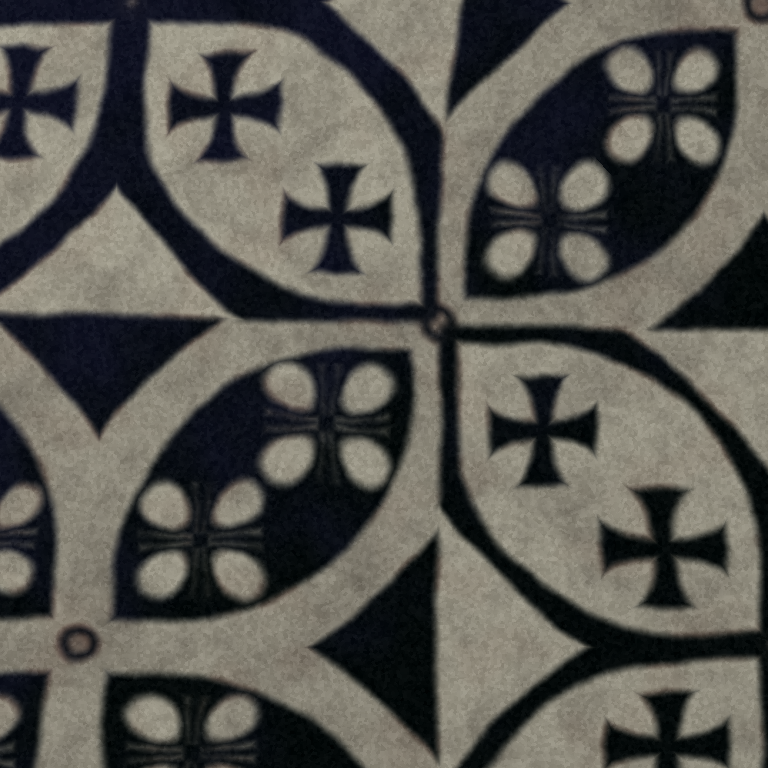
A three.js fragment shader for this pattern:

```glsl
// Block-printed cloth: fat leaves meet tip to tip on a hand-drawn grid, in blocks of
// reversed light and dark. One mirrored cell holds a rounded leaf, its outline and a
// corner piece; layered sines bend and stain it, cellular noise adds grain and smudges.
varying vec2 vUv;

const float SOFT = 0.019;      // edge blur, in cells
const float MOTIF_POS = 0.32;  // motif centre along the leaf diagonal
const vec3 CREAM = vec3(0.6, 0.585, 0.525);
const vec3 GREY = vec3(0.42, 0.4, 0.36);
const vec3 RUST = vec3(0.46, 0.35, 0.3);
const vec3 BLACK = vec3(0.015, 0.035, 0.035);
const vec3 INDIGO = vec3(0.06, 0.07, 0.13);

float fill(float d) { return 1.0 - smoothstep(-SOFT, SOFT, d); }

vec2 hash2(vec2 p) {
  p = vec2(dot(p, vec2(127.1, 311.7)), dot(p, vec2(269.5, 183.3)));
  return fract(sin(p) * 43758.5);
}

// Layered sines, about -1 to 1
float waves(vec2 p) {
  float sum = 0.0, amp = 0.5;
  for (int i = 0; i < 4; i++) {
    sum += amp * sin(p.x + 1.6 * sin(p.y));
    p = mat2(1.3, 1.1, -1.1, 1.3) * p + 2.3;
    amp *= 0.6;
  }
  return sum;
}

// Distance to the nearest scattered point, and that point's random value
vec2 cellular(vec2 p) {
  vec2 base = floor(p), nearest = vec2(2.0, 0.0);
  for (int y = -1; y <= 1; y++)
    for (int x = -1; x <= 1; x++) {
      vec2 c = base + vec2(float(x), float(y));
      vec2 h = hash2(c);
      float d = length(c + h - p);
      if (d < nearest.x) nearest = vec2(d, fract(7.0 * h.x + 5.0 * h.y));
    }
  return nearest;
}

// Canvas to grid: one unit per leaf, origin where the blocks meet
vec2 toGrid(vec2 p) {
  vec2 origin = vec2(0.571 + 0.03 * pow(p.y, 6.0), 0.592 - 0.024 * p.x);
  float leftLine = 0.092 + 0.08 * p.y;
  float rightLine = 1.012 - 0.022 * p.y;
  vec2 d = p - origin;
  vec2 size = vec2(d.x < 0.0 ? origin.x - leftLine : rightLine - origin.x,
                   d.y < 0.0 ? origin.y - 0.158 : 0.995 - origin.y);
  return d / size;
}

// Leaf from (0,0) to (1,1); k lies below the diagonal
float leafDist(vec2 k, float margin, float radius) {
  float reach = margin + radius;
  return length(max(vec2(k.x - 1.0 + reach, reach - k.y), 0.0)) - radius;
}

// Concave triangle in the corner (1,0)
float cornerDist(vec2 k, float leg) {
  vec2 n = pow(max(vec2(1.0 - k.x, k.y), 0.0001), vec2(0.9));
  return 0.75 * (pow(n.x + n.y, 1.0 / 0.9) - leg);
}

// Cross with four flared arms
float crossDist(vec2 p) {
  p = abs(p);
  vec2 arm = vec2(max(p.x, p.y), min(p.x, p.y));
  return max(arm.y - 0.03 - 9.0 * pow(arm.x, 3.0), arm.x - 0.178 + 0.1 * arm.y);
}

// Four drop-shaped petals on the diagonals
float petalDist(vec2 p) {
  p = abs(p);
  float along = (p.x + p.y) * 0.7071 - 0.158;
  float across = (p.x - p.y) * 0.7071;
  return 0.065 * (length(vec2(along / 0.088, across / (0.066 + 0.12 * along))) - 1.0);
}

// Pair of thin rays either side of the x axis
float rayDist(vec2 p) {
  p = abs(p);
  return max(abs(p.y - 0.008 - 0.09 * p.x) - 0.006, abs(p.x - 0.105) - 0.075);
}

void main() {
  vec2 uv = vUv + 0.0045 * vec2(waves(vUv * 11.0), waves(vUv.yx * 12.0 + 4.0));
  uv += 0.0014 * vec2(waves(vUv * 65.0), waves(vUv.yx * 70.0));
  vec2 grid = toGrid(uv);
  vec2 cell = abs(mod(grid + 1.0, 2.0) - 1.0);
  vec2 k = vec2(max(cell.x, cell.y), min(cell.x, cell.y));

  // Two motifs per leaf, each of its own size and slight shift
  bool farHalf = cell.x + cell.y > 1.0;
  vec2 vary = hash2(floor(grid) * 2.0 + (farHalf ? 1.0 : 0.0)) - 0.5;
  vec2 m = (farHalf ? 1.0 - cell : cell) - MOTIF_POS + 0.016 * vary;
  m *= 1.0 + 0.1 * vary.x;

  // Light and dark versions of the cell; outlines thin toward the lower right
  float thin = smoothstep(-0.3, 0.5, vUv.x - vUv.y) + 0.4 * waves(vUv * 15.0);
  float lightLeaf = fill(leafDist(k, 0.06 - 0.016 * thin, 0.71 - 0.02 * thin));
  float lightCell = max(lightLeaf * (1.0 - fill(crossDist(m))),
                        fill(cornerDist(k, 0.41 + 0.03 * thin)));
  vec2 bloom = 1.1 * m;
  float streak = 0.75 + 0.5 * waves(vUv * 60.0);
  float rays = streak * max(0.55 * fill(rayDist(bloom)), 0.3 * fill(rayDist(bloom.yx)));
  float flower = max(fill(petalDist(bloom)), rays);
  float darkLeaf = fill(leafDist(k, 0.082, 0.7));
  float darkCell = max(1.0 - max(darkLeaf, fill(cornerDist(k, 0.36))), flower);

  // Alternating blocks of two by two cells
  vec2 side = smoothstep(-0.03, 0.03, sin(1.570796 * grid));
  float darkBlock = 1.0 - abs(side.x - side.y);
  float tone = mix(lightCell, darkCell, darkBlock);

  // Small rings where the tips meet
  float node = min(length(cell), length(1.0 - cell));
  tone = mix(tone, 0.05, 0.95 * fill(abs(node - 0.04) - 0.014));
  tone = mix(tone, 0.6, 0.7 * fill(node - 0.016));

  // Cloth, dye and stains
  float blotch = waves(vUv * 17.0 + 1.0);
  float smudge = 1.0 - smoothstep(0.05, 0.5, cellular(vUv * 17.0 + 0.7 * blotch).x);
  float band = darkBlock * (1.0 - darkLeaf);
  float shade = 0.25 * smudge + 0.3 * smoothstep(-0.1, 0.8, blotch) + 0.28 * band;
  vec3 cloth = mix(CREAM, GREY, shade);
  float edge = 4.0 * tone * (1.0 - tone);
  float rust = smoothstep(0.0, 0.8, waves(vUv * 23.0 + 7.0)) * (0.1 + 0.4 * edge);
  cloth = mix(cloth, RUST, rust + 0.4 * fill(node - 0.06));
  cloth *= 1.0 + 0.06 * (vUv.y - vUv.x);
  float blue = smoothstep(-0.3, 0.9, vUv.y - 0.7 * vUv.x + 0.35 * blotch);
  vec3 dye = mix(BLACK, INDIGO, blue);

  // Speckled grain in two sizes
  float grain = cellular(vUv * 230.0).y + 0.6 * cellular(vUv * 120.0 + 9.0).y - 0.8;
  gl_FragColor = vec4(mix(dye, cloth, tone) + grain * mix(0.035, 0.065, tone), 1.0);
}
```
